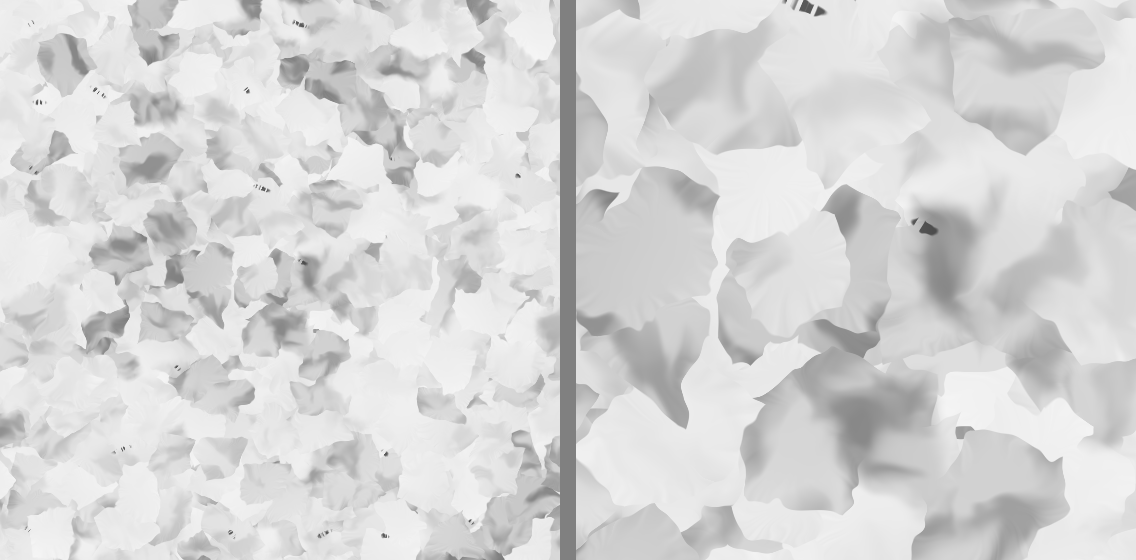
Left: the whole. Right: its middle third, enlarged.
A WebGL 1 fragment shader for this texture:

```glsl
precision highp float;
// Pale grey collage of overlapping torn flakes with soft inner smudges.
// Stacked, rotated grids scatter irregular polygons with wobbly outlines;
// frayed rims and a few tiny dark comb marks are added on top.

uniform vec2 u_resolution;

#define FLAKE_CELLS 13.0   // flakes across the canvas, per layer
#define WOBBLE 0.24        // raggedness of the outlines
#define LIGHT_TONE 0.935   // brightest paper
#define TONE_RANGE 0.16    // how far flat tones fall below it
#define SMUDGE_DEPTH 0.27  // darkening by soft smudges
#define FRAY_DEPTH 0.05    // contrast of the streaks at the rims
#define SOFT_SHARE 0.25    // share of flakes with a blurred edge
#define MARK_CELLS 8.0     // grid of the dark marks
#define MARK_SHARE 0.22    // share of that grid holding a mark

const int LAYERS = 4;
const int SIDES = 5;
const float TAU = 6.2831853;

vec2 hash2(vec2 p) {
  vec3 q = fract(p.xyx * vec3(0.1031, 0.1030, 0.0973));
  q += dot(q, q.yzx + 33.33);
  return fract((q.xx + q.yz) * q.zy);
}

float noise(vec2 p) {
  vec2 i = floor(p), f = fract(p);
  f = f * f * (3.0 - 2.0 * f);
  float low = mix(hash2(i).x, hash2(i + vec2(1.0, 0.0)).x, f.x);
  float high = mix(hash2(i + vec2(0.0, 1.0)).x, hash2(i + 1.0).x, f.x);
  return mix(low, high, f.y);
}

mat2 rotation(float a) {
  float c = cos(a), s = sin(a);
  return mat2(c, s, -s, c);
}

// Signed distance to an irregular polygon, capped by a circle
float flakeDistance(vec2 p, vec2 id) {
  float d = length(p) - 0.9;
  float turn = hash2(id + 5.7).x * TAU;
  for (int k = 0; k < SIDES; k++) {
    vec2 r = hash2(id + float(k) * 7.31 + 2.9);
    float a = turn + (float(k) + 0.6 * r.x) * TAU / float(SIDES);
    d = max(d, dot(p, vec2(cos(a), sin(a))) - mix(0.33, 0.74, r.y));
  }
  return d;
}

// Flat tone, slight gradient, smudges and radial fraying of one flake
float flakeTone(vec2 p, vec2 id, vec2 uv, float d) {
  vec2 r = hash2(id + 61.3);
  float shade = clamp(r.x + 0.4 * (noise(uv * 4.0 + 3.0) - 0.5), 0.0, 1.0);
  vec2 q = rotation(r.y * TAU) * p;
  vec2 s = q * vec2(1.6, 3.2) + id * 3.7;
  float cloud = 0.7 * noise(s) + 0.3 * noise(s * 2.3 + 9.0);
  float smudge = smoothstep(0.42, 0.8, cloud);
  float angle = atan(q.y, q.x);
  float streak = noise(vec2(angle * 13.0, length(q) * 1.5) + id * 5.0) - 0.5;
  float rim = smoothstep(-0.28, 0.0, d);
  float tone = LIGHT_TONE - TONE_RANGE * pow(shade, 2.4);
  tone -= SMUDGE_DEPTH * shade * shade * smudge;
  return tone + 0.025 * q.x + FRAY_DEPTH * streak * rim * (0.3 + shade);
}

// Coverage of small dark marks, cut into comb teeth
float combMarks(vec2 uv) {
  vec2 g = uv * MARK_CELLS;
  vec2 id = floor(g);
  vec2 r = hash2(id + 211.0), size = hash2(id + 307.0);
  vec2 p = rotation((size.y - 0.5) * 2.0) * (fract(g) - 0.25 - 0.5 * r);
  float px = MARK_CELLS / u_resolution.y;
  float reach = mix(0.04, 0.14, size.x * size.x);
  p.y += 0.03 * (noise(p * 30.0 + id) - 0.5);
  float d = (length(p / vec2(reach, 0.03)) - 1.0) * 0.03;
  float body = 1.0 - smoothstep(-px, px, d);
  float teeth = smoothstep(0.3, 0.6, noise(vec2(p.x * 55.0, p.y * 8.0) + id * 9.0));
  return body * teeth * step(hash2(id + 401.0).x, MARK_SHARE);
}

void main() {
  vec2 uv = gl_FragCoord.xy / u_resolution.y;
  float px = FLAKE_CELLS / u_resolution.y;
  float tone = 0.87;

  // Pile up the flakes, lowest layer first
  for (int layer = 0; layer < LAYERS; layer++) {
    float n = float(layer);
    vec2 g = rotation(n * 1.7 + 0.3) * uv * FLAKE_CELLS + n * 37.3 + 50.0;
    g += WOBBLE * (vec2(noise(g * 2.7), noise(g * 2.7 + 31.0)) - 0.5);
    g += 0.3 * WOBBLE * (vec2(noise(g * 9.0), noise(g * 9.0 + 17.0)) - 0.5);
    for (int j = -1; j <= 1; j++) {
      for (int i = -1; i <= 1; i++) {
        vec2 cell = floor(g) + vec2(float(i), float(j));
        vec2 id = cell + n * 113.0;
        vec2 p = g - cell - hash2(id);
        float d = flakeDistance(p, id);
        if (d < px) {
          float soft = step(hash2(id + 83.0).y, SOFT_SHARE);
          float cover = 1.0 - smoothstep(-mix(px, 0.3, soft), px * 0.6, d);
          tone = mix(tone, flakeTone(p, id, uv, d), cover);
        }
      }
    }
  }

  tone = mix(tone, 0.25, 0.85 * combMarks(uv));
  gl_FragColor = vec4(vec3(clamp(tone, 0.0, 1.0)), 1.0);
}
```
